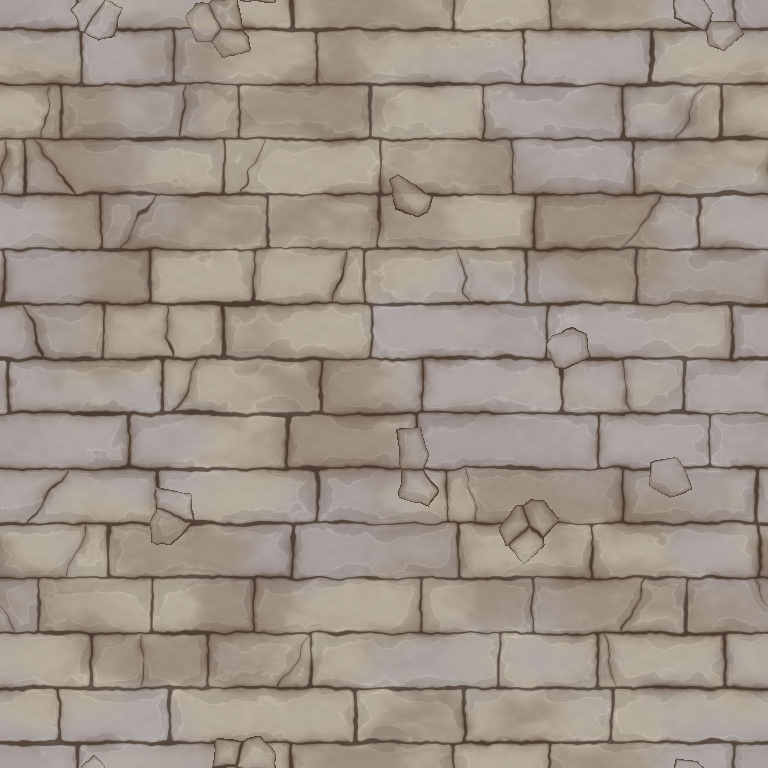
Reproduce this texture procedurally as a Shadertoy shader.

```glsl
// Weathered wall of pale limestone: fourteen courses of five or six uneven blocks.
// Joints are rounded-box distances; rubble is a Voronoi mesh kept near a few spots.
// Periodic noise tints the stone, frays its edges and lets the wall tile.

float hash(vec2 p) {
    return fract(sin(dot(p, vec2(127.1, 311.7))) * 43758.5453);
}

// Value noise with n cells across the canvas, wrapping at its borders
float noise(vec2 uv, vec2 n) {
    vec2 p = uv * n, i = floor(p), f = fract(p);
    f = f * f * (3.0 - 2.0 * f);
    vec2 a = mod(i, n), b = mod(i + 1.0, n), seed = n * 0.37;
    return mix(mix(hash(a + seed), hash(vec2(b.x, a.y) + seed), f.x),
               mix(hash(vec2(a.x, b.y) + seed), hash(b + seed), f.x), f.y);
}

float fbm(vec2 uv, vec2 n) {
    float sum = 0.0, weight = 0.5;
    for (int i = 0; i < 5; i++) {
        sum += weight * noise(uv, n);
        n *= 2.0;
        weight *= 0.5;
    }
    return sum / 0.97;
}

// Position of the k-th upright joint in a course of n blocks
float jointX(float k, float row, float n) {
    float phase = 0.5 * mod(row, 2.0) + 0.3 * hash(vec2(row, 8.0));
    return (k + phase + 0.5 * (hash(vec2(mod(k, n), row + 20.0)) - 0.5)) / n;
}

// Distance inward from the block edge or its crack; id receives the block's key
float blockEdge(vec2 uv, out vec2 id) {
    float y = uv.y * 14.0 - 0.46;
    float row = mod(floor(y), 14.0);
    float n = 5.0 + step(0.65, hash(vec2(row, 3.0)));
    float k = floor((uv.x - jointX(0.0, row, n)) * n);
    if (uv.x < jointX(k, row, n)) k -= 1.0;
    if (uv.x >= jointX(k + 1.0, row, n)) k += 1.0;
    float left = jointX(k, row, n), right = jointX(k + 1.0, row, n);
    id = vec2(mod(k, n), row);

    vec2 p = vec2(uv.x - 0.5 * (left + right), (fract(y) - 0.5) / 14.0);
    vec2 halfSize = vec2(0.5 * (right - left), 0.5 / 14.0);
    vec2 q = abs(p) - halfSize + 0.0055 + 0.0012 * hash(id + 40.0);
    float edge = 0.0055 - length(max(q, 0.0)) - min(max(q.x, q.y), 0.0);

    // A slanted break runs through some of the blocks
    float slope = 1.8 * (hash(id + 51.0) - 0.5);
    float start = 1.6 * halfSize.x * (hash(id + 62.0) - 0.5);
    float bend = 0.012 * (noise(uv, vec2(50.0)) - 0.5);
    float crack = abs(p.x - start - slope * p.y - bend) / sqrt(1.0 + slope * slope);
    return hash(id + 73.0) > 0.7 ? min(edge, crack + 0.0004) : edge;
}

// Distance to the border of a rubble piece, or -1 where the wall is sound
float rubbleEdge(vec2 uv) {
    const float cells = 25.0;
    vec2 p = uv * cells, nearest = vec2(0.0), second = vec2(0.0);
    float d1 = 9.0, d2 = 9.0;
    for (int j = -2; j <= 2; j++)
    for (int i = -2; i <= 2; i++) {
        vec2 cell = floor(p) + vec2(i, j), key = mod(cell, cells);
        vec2 site = cell + 0.1 + 0.8 * vec2(hash(key + 5.0), hash(key + 91.0));
        float d = length(site - p);
        if (d < d1) { d2 = d1; second = nearest; d1 = d; nearest = site; }
        else if (d < d2) { d2 = d; second = site; }
    }
    float closest = 1.0;
    for (float i = 0.0; i < 10.0; i++) {
        vec2 spot = vec2(hash(vec2(i, 17.0)), (floor(14.0 * hash(vec2(i, 29.0))) + 0.46) / 14.0);
        vec2 away = abs(fract(nearest / cells - spot + 0.5) - 0.5);
        closest = min(closest, length(away));
    }
    float border = (d2 * d2 - d1 * d1) / (2.0 * length(second - nearest) * cells);
    return closest < 0.034 ? border : -1.0;
}

void mainImage(out vec4 fragColor, in vec2 fragCoord) {
    vec2 uv = fragCoord / iResolution.xy;
    float pixel = 1.0 / iResolution.y;

    // Uneven hand-cut outlines
    vec2 wobble = vec2(noise(uv, vec2(38.0)), noise(uv, vec2(41.0))) - 0.5;
    vec2 fray = vec2(noise(uv, vec2(130.0)), noise(uv, vec2(137.0))) - 0.5;
    vec2 warped = uv + 0.0045 * wobble + 0.0022 * fray;
    vec2 id;
    float edge = blockEdge(warped, id);
    float rubble = rubbleEdge(warped);
    if (rubble >= 0.0) edge = rubble;

    // Stone tints: warm tan, brown shade and cool lavender washes
    float shade = fbm(uv + 0.013 * wobble, vec2(9.0, 14.0)) + 0.22 * (hash(id + 84.0) - 0.5);
    float cool = fbm(uv, vec2(5.0, 7.0)) + 0.16 * (hash(id + 95.0) - 0.5);
    vec3 color = mix(vec3(0.61, 0.555, 0.50), vec3(0.71, 0.67, 0.605), smoothstep(0.30, 0.62, shade));
    color = mix(color, vec3(0.67, 0.645, 0.655), 0.75 * smoothstep(0.47, 0.68, cool));

    // Flaked margins with a pale broken lip
    float flake = edge - 0.055 * (fbm(uv, vec2(22.0, 31.0)) - 0.36);
    color *= 1.0 - 0.055 * smoothstep(0.0015, -0.0015, flake);
    color += 0.035 * smoothstep(0.0025, 0.0, abs(flake - 0.002));

    // Grime around joints, then fine grain
    float grime = fbm(uv, vec2(16.0, 19.0));
    color = mix(color, vec3(0.42, 0.34, 0.285), exp(-max(edge, 0.0) / 0.006) * smoothstep(0.2, 0.8, grime));
    color += 0.05 * smoothstep(0.002, 0.0, abs(edge - 0.005)) * noise(uv, vec2(70.0));
    color += 0.035 * (fbm(uv, vec2(90.0, 110.0)) - 0.5);

    // Dark joint lines of changing width
    float width = 0.0007 + 0.0024 * pow(noise(uv, vec2(27.0, 33.0)), 3.0);
    float line = smoothstep(-0.8 * pixel, 0.8 * pixel, width - edge);
    color = mix(color, vec3(0.27, 0.21, 0.17), line * (0.65 + 0.3 * grime));
    fragColor = vec4(color, 1.0);
}
```
